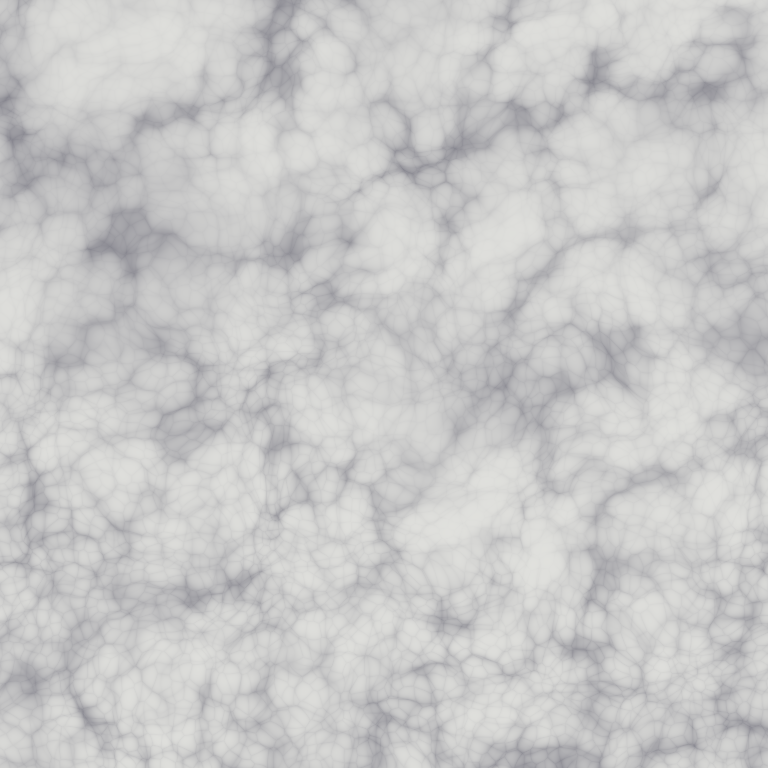
Give the GLSL for this texture, as a three.js fragment shader.

```glsl
varying vec2 vUv;

#define BANK_SCALE 4.4
#define CLUMP_SCALE 11.0
#define PUFF_SCALE 27.0
#define GRAIN_SCALE 60.0
#define WARP_AMOUNT 0.09
#define MEAN_TONE 0.79
#define MAX_TONE 0.885
#define BANK_CONTRAST 0.125
#define DETAIL_CONTRAST 0.085
#define DRIFT_DIR vec2(0.82, 0.57)
#define SHADE_TINT vec3(0.0, -0.01, 0.13)

vec2 hash2(vec2 p) {
  p = vec2(dot(p, vec2(127.1, 311.7)), dot(p, vec2(269.5, 183.3)));
  return fract(sin(p) * 43758.55);
}

float gradientDot(vec2 cell, vec2 corner, vec2 f) {
  return dot(hash2(cell + corner) * 2.0 - 1.0, f - corner);
}

float gradientNoise(vec2 p) {
  vec2 i = floor(p), f = fract(p);
  vec2 u = f * f * f * (f * (f * 6.0 - 15.0) + 10.0);
  float low = mix(gradientDot(i, vec2(0.0), f), gradientDot(i, vec2(1.0, 0.0), f), u.x);
  float high = mix(gradientDot(i, vec2(0.0, 1.0), f), gradientDot(i, vec2(1.0), f), u.x);
  return mix(low, high, u.y);
}

float fbm(vec2 p) {
  float sum = 0.0, amplitude = 1.0;
  for (int i = 0; i < 4; i++) {
    sum += amplitude * gradientNoise(p);
    p = mat2(1.6, 1.2, -1.2, 1.6) * p + 7.3;
    amplitude *= 0.5;
  }
  return sum;
}

// Distances to the nearest and second nearest cell centres
vec2 cells(vec2 p) {
  vec2 i = floor(p), f = fract(p);
  vec2 nearest = vec2(8.0);
  for (int y = -1; y <= 1; y++) {
    for (int x = -1; x <= 1; x++) {
      vec2 offset = vec2(float(x), float(y));
      float d = length(offset + hash2(i + offset) - f);
      nearest.y = min(nearest.y, max(nearest.x, d));
      nearest.x = min(nearest.x, d);
    }
  }
  return nearest;
}

// Rounded dome with a dark crease around it, averaging near zero
float puff(vec2 d) {
  float crease = exp(-6.0 * (d.y - d.x));
  return 0.8 * (0.22 - d.x * d.x) - 0.5 * (crease - 0.36);
}

// Coordinates stretched along the drift direction
vec2 alongDrift(vec2 p) {
  vec2 across = vec2(-DRIFT_DIR.y, DRIFT_DIR.x);
  return vec2(dot(p, DRIFT_DIR), 1.35 * dot(p, across));
}

void main() {
  vec2 warp = WARP_AMOUNT * vec2(fbm(vUv * 5.0 + 3.1), fbm(vUv * 5.0 + 41.7));
  vec2 bankUv = alongDrift(vUv + warp);
  vec2 detailUv = vUv + 0.35 * warp;
  float broad = fbm(vUv * 3.0 + 19.4);

  vec2 clump = cells(alongDrift(vUv + 0.7 * warp) * CLUMP_SCALE + 5.2);
  vec2 small = cells(detailUv * PUFF_SCALE + 13.7);
  vec2 grain = cells(detailUv * GRAIN_SCALE + 29.1);

  // Large banks, their creases scalloped by the smaller puffs
  vec2 bank = cells(bankUv * BANK_SCALE + 2.6);
  float scallop = 0.35 * (0.22 - small.x * small.x) + 0.25 * (0.22 - clump.x * clump.x);
  float edge = max(bank.y - bank.x + scallop, 0.0);
  float patchy = clamp(0.9 + 1.6 * gradientNoise(vUv * 6.0 + 61.3), 0.35, 1.4);
  float crease = exp(-5.5 * edge) * patchy;
  float bankTone = (0.22 - bank.x * bank.x) - 0.85 * (crease - 0.33);

  // Fine texture gathers low in the frame and along the creases
  float lowness = smoothstep(0.85, 0.1, vUv.y + 0.5 * broad);
  float detail = 0.3 + 0.5 * crease + 0.6 * lowness;
  float detailTone = (0.5 + 0.5 * detail) * puff(clump)
                   + detail * (0.95 * puff(small) + 0.7 * puff(grain));

  float tone = MEAN_TONE + 0.06 * broad
             + BANK_CONTRAST * mix(1.0, 0.65, lowness) * bankTone
             + DETAIL_CONTRAST * detailTone;

  // Soft highlight limit and cool shadows
  float headroom = MAX_TONE - tone;
  tone = MAX_TONE - 0.5 * (headroom + sqrt(headroom * headroom + 0.001));
  gl_FragColor = vec4(vec3(tone) + SHADE_TINT * (0.78 - tone), 1.0);
}
```
